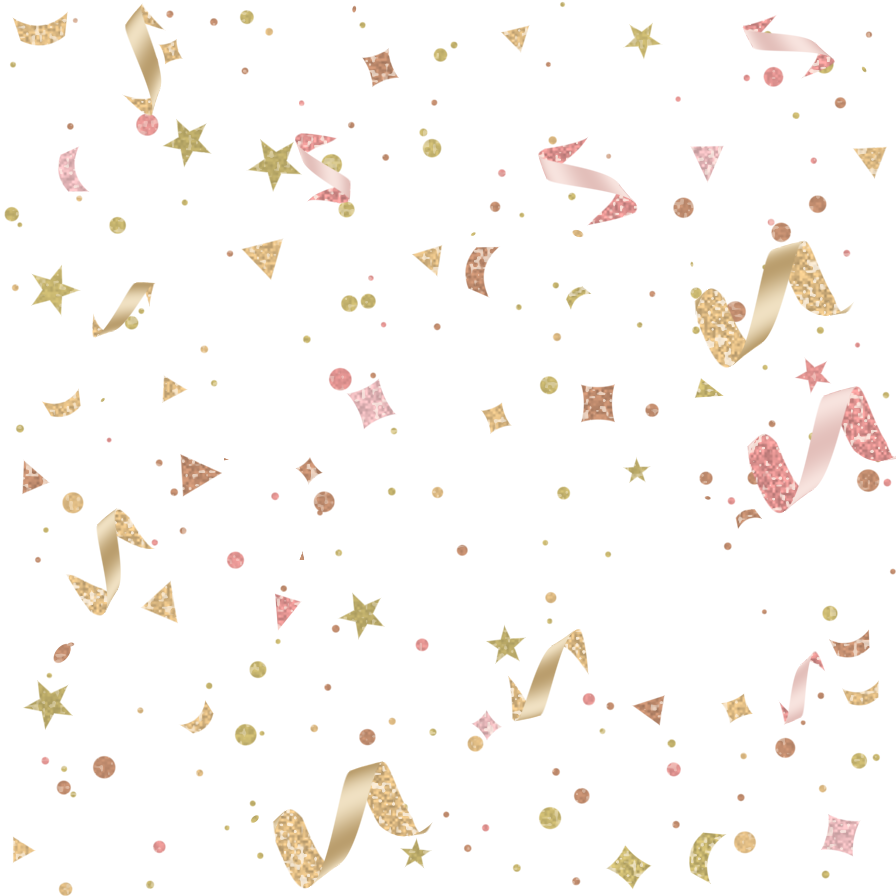
A three.js fragment shader for this pattern:

```glsl
// Party confetti on white: glitter dots, triangles, patches, curved strips and
// stars scattered on jittered grids, with twisted helix ribbons on top whose
// outer face is satin and inner face is glitter.
varying vec2 vUv;

#define SHAPE_GRID 8.0
#define SHAPE_FILL 0.86
#define DOT_GRID 10.0
#define DOT_FILL 0.78
#define SPECK_GRID 15.0
#define SPECK_FILL 0.62
#define GRAIN 330.0
#define RIBBONS 13
#define EDGE 0.0011

const float PI = 3.14159;
const vec3 GOLD = vec3(0.79, 0.72, 0.44);
const vec3 COPPER = vec3(0.77, 0.56, 0.44);
const vec3 ROSE = vec3(0.90, 0.59, 0.58);
const vec3 BLUSH = vec3(0.93, 0.74, 0.75);
const vec3 CHAMPAGNE = vec3(0.88, 0.74, 0.52);

float hash(vec2 p) {
  vec3 q = fract(p.xyx * vec3(0.1031, 0.1030, 0.0973));
  q += dot(q, q.yzx + 33.33);
  return fract((q.x + q.y) * q.z);
}

float noise(vec2 p) {
  vec2 i = floor(p), f = fract(p);
  f = f * f * (3.0 - 2.0 * f);
  return mix(mix(hash(i), hash(i + vec2(1, 0)), f.x),
             mix(hash(i + vec2(0, 1)), hash(i + 1.0), f.x), f.y);
}

vec2 rotate(vec2 p, float a) {
  return vec2(cos(a) * p.x + sin(a) * p.y, cos(a) * p.y - sin(a) * p.x);
}

float cover(float d) { return 1.0 - smoothstep(-EDGE, EDGE, d); }

// Fine grain with scattered bright flakes
vec3 glitter(vec3 base, vec2 p, float strength) {
  float n = noise(p * GRAIN);
  float flake = smoothstep(0.58, 0.85, noise(p * GRAIN * 0.8 + 71.0));
  vec3 c = base * (1.0 + strength * 0.5 * (n - 0.6));
  return mix(c, vec3(1.0, 0.97, 0.93), flake * strength);
}

// Signed distance to one face of a helix ribbon; turn angle goes to t
float ribbonFace(vec2 p, float size, float reach, float front, out float t) {
  const float PITCH = 0.4, SHEAR = 0.33, CURL = 0.15, HALF_WIDTH = 0.42;
  vec2 q = p / size;
  q.y += 0.10 * q.x * q.x - 0.12 * q.x;
  float y = clamp(q.y, -1.0, 1.0);
  float a = asin(y);
  t = front > 0.0 ? a : PI - a;
  float x = q.x - PITCH * t - SHEAR * y - CURL * cos(t);
  float turn = floor(x / (2.0 * PI * PITCH) + 0.5);
  x -= turn * 2.0 * PI * PITCH;
  t += turn * 2.0 * PI;
  float width = HALF_WIDTH * min(1.0, 0.6 * (reach - abs(t)));
  float slope = front * PITCH / max(cos(a), 0.3) + SHEAR;
  return size * max((abs(x) - width) / sqrt(1.0 + slope * slope), abs(q.y) - 1.0);
}

// Paints all ribbons over col and returns the distance to the nearest one
float ribbons(vec2 p, inout vec3 col) {
  float nearest = 1.0, t;
  for (int i = 1; i <= RIBBONS; i++) {
    float id = float(i);
    vec2 center = fract(id * vec2(0.7549, 0.5698) + 0.1);
    if (length(center - 0.5) < 0.17) continue;
    float h = hash(vec2(id, 5.0));
    bool large = mod(id, 6.0) == 1.0;
    float size = large ? 0.044 : mix(0.023, 0.034, h);
    float reach = large ? 5.4 : mix(3.1, 4.6, hash(vec2(id, 8.0)));
    bool pink = hash(vec2(id, 3.0)) < 0.42;
    vec2 q = rotate(p - center, large ? 0.35 : 2.0 * PI * hash(vec2(id, 9.0)));
    float back = ribbonFace(q, size, reach, -1.0, t);
    col = mix(col, glitter(pink ? ROSE : CHAMPAGNE, p, 0.75), cover(back));
    float face = ribbonFace(q, size, reach, 1.0, t);
    float sheen = 0.5 + 0.5 * sin(t * 3.2 + h * 6.0);
    vec3 satin = pink ? mix(vec3(0.89, 0.75, 0.73), vec3(0.97, 0.89, 0.87), sheen)
                      : mix(vec3(0.73, 0.62, 0.43), vec3(0.94, 0.88, 0.76), sheen);
    col = mix(col, satin, cover(face));
    nearest = min(nearest, min(back, face));
  }
  return nearest;
}

// kind: 0-0.36 triangle, -0.55 hollow-sided patch, -0.8 curved strip, -1 star
float shape(vec2 p, float r, float kind, float h) {
  if (kind < 0.36) {
    p.x *= mix(0.85, 1.6, h);
    return max(-p.y, abs(p.x) * 0.866 + p.y * 0.5) - 0.5 * r;
  }
  if (kind < 0.55) {
    vec2 a = abs(p), side = r * 0.62 + 0.22 * a.yx * a.yx / r;
    return max(a.x * 1.15 - side.x, a.y - side.y);
  }
  if (kind < 0.8) {
    p.y += 0.38 * p.x * p.x / r;
    return max(abs(p.x) + 0.25 * p.y - 0.9 * r, abs(p.y) - 0.36 * r);
  }
  float a = mod(atan(p.y, p.x), 0.4 * PI) - 0.2 * PI;
  vec2 q = length(p) * vec2(cos(a), abs(sin(a)));
  return dot(q - vec2(r, 0.0), vec2(0.35, 0.936));
}

// Larger pieces, one per cell, kept clear of the ribbons
float pieces(vec2 p, inout vec3 col) {
  vec2 cell = floor(p * SHAPE_GRID);
  float h = hash(cell + 11.0), kind = hash(cell + 23.0), tint = hash(cell + 37.0);
  float r = mix(0.013, 0.031, h);
  vec2 jitter = vec2(hash(cell + 41.0), hash(cell + 53.0)) - 0.5;
  vec2 center = (cell + 0.5) / SHAPE_GRID + jitter * (1.0 / SHAPE_GRID - 2.0 * r);
  vec3 unused;
  if (hash(cell + 67.0) > SHAPE_FILL || ribbons(center, unused) < r * 0.8) return 1.0;
  vec3 base = tint < 0.28 ? CHAMPAGNE : tint < 0.52 ? COPPER : tint < 0.75 ? BLUSH : tint < 0.88 ? ROSE : GOLD;
  if (kind > 0.8 && tint < 0.75) base = GOLD * 0.94;
  float d = shape(rotate(p - center, 2.0 * PI * hash(cell + 79.0)), r, kind, tint);
  col = mix(col, glitter(base, p, kind > 0.8 ? 0.35 : 0.62), cover(d));
  return d;
}

// Round dots, a few of them tilted into ovals
void dots(vec2 p, float grid, float fill, vec2 radii, float seed, inout vec3 col) {
  vec2 cell = floor(p * grid), key = cell + seed;
  float h = hash(key), tint = hash(key + 13.0);
  float r = mix(radii.x, radii.y, h);
  vec2 jitter = vec2(hash(key + 29.0), hash(key + 43.0)) - 0.5;
  vec2 center = (cell + 0.5) / grid + jitter * (1.0 / grid - 2.0 * r);
  vec3 unused;
  if (hash(key + 59.0) > fill || pieces(center, unused) < r + 0.004) return;
  vec3 base = tint < 0.5 ? GOLD : tint < 0.76 ? COPPER : tint < 0.92 ? ROSE : CHAMPAGNE;
  vec2 q = rotate(p - center, h * 40.0);
  if (hash(key + 61.0) < 0.06) q.y *= 1.7;
  col = mix(col, glitter(base, p, 0.35), cover(length(q) - r));
}

void main() {
  vec3 col = vec3(1.0);
  dots(vUv, SPECK_GRID, SPECK_FILL, vec2(0.0025, 0.0045), 101.0, col);
  dots(vUv, DOT_GRID, DOT_FILL, vec2(0.005, 0.0125), 211.0, col);
  pieces(vUv, col);
  ribbons(vUv, col);
  gl_FragColor = vec4(col, 1.0);
}
```
